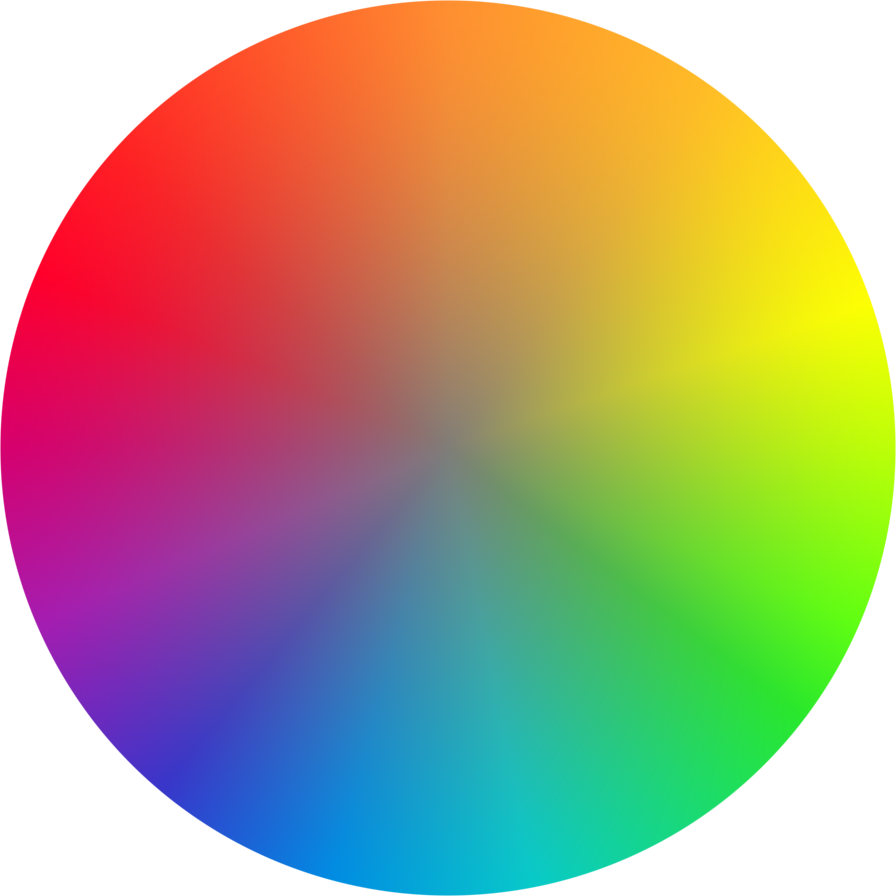
Give the GLSL for this background, as a three.js fragment shader.

```glsl
// A colour wheel: a disc of hues around the rim that fade to grey at the centre, on white.
varying vec2 vUv;

// Blends the running colour to the next one over a span of degrees.
vec3 toward(vec3 colour, vec3 next, float angle, float start, float end) {
  return mix(colour, next, clamp((angle - start) / (end - start), 0.0, 1.0));
}

// Rim hue, counterclockwise from yellow, back to yellow at 360 degrees.
vec3 rimColour(float angle) {
  vec3 yellow = vec3(0.99, 1.0, 0.01);
  vec3 c = yellow;
  c = toward(c, vec3(1.0, 0.74, 0.15), angle, 0.0, 35.0);     // amber
  c = toward(c, vec3(1.0, 0.56, 0.19), angle, 35.0, 71.0);    // orange
  c = toward(c, vec3(1.0, 0.12, 0.14), angle, 71.0, 120.0);   // scarlet
  c = toward(c, vec3(1.0, 0.0, 0.17), angle, 120.0, 138.0);   // red
  c = toward(c, vec3(0.84, 0.0, 0.43), angle, 138.0, 161.0);  // crimson
  c = toward(c, vec3(0.65, 0.11, 0.69), angle, 161.0, 184.0); // purple
  c = toward(c, vec3(0.22, 0.21, 0.79), angle, 184.0, 211.0); // indigo
  c = toward(c, vec3(0.0, 0.55, 0.89), angle, 211.0, 236.0);  // azure
  c = toward(c, vec3(0.03, 0.79, 0.79), angle, 236.0, 262.0); // cyan
  c = toward(c, vec3(0.16, 0.91, 0.17), angle, 262.0, 304.0); // green
  c = toward(c, vec3(0.38, 1.0, 0.07), angle, 304.0, 318.0);  // lime
  c = toward(c, vec3(0.74, 1.0, 0.03), angle, 318.0, 341.0);  // chartreuse
  return toward(c, yellow, angle, 341.0, 360.0);
}

void main() {
  // Polar position: radius 1 touches the canvas sides.
  vec2 p = (vUv - 0.5) * 2.0;
  float radius = length(p);
  float angle = mod(degrees(atan(p.y, p.x + 1e-6)) - 19.0, 360.0);

  // Saturation rises outward, a little faster in the upper half.
  float rise = 1.42 + 0.17 * p.y / max(radius, 1e-4);
  float saturation = 1.0 - pow(max(1.0 - radius, 0.0), rise);
  vec3 grey = vec3(0.5, 0.49, 0.47);
  vec3 wheel = mix(grey, rimColour(angle), saturation);

  // Soft outer edge over white.
  float outside = smoothstep(0.997, 1.001, radius);
  gl_FragColor = vec4(mix(wheel, vec3(1.0), outside), 1.0);
}
```
